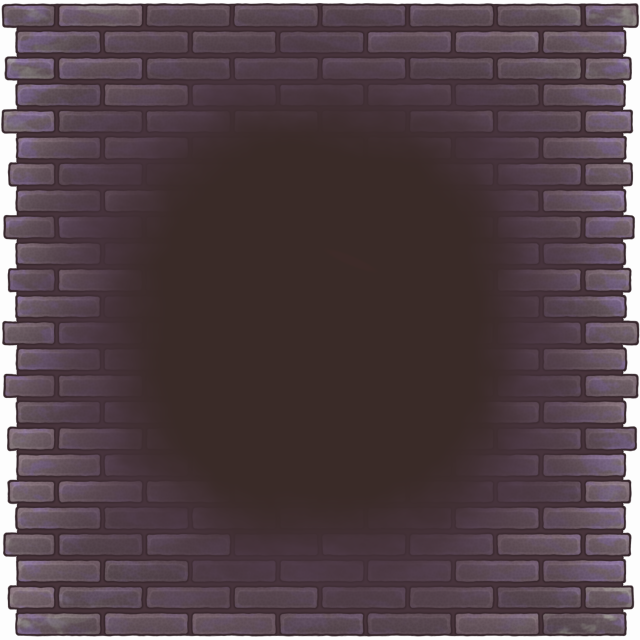
Write a three.js fragment shader that draws this background.

```glsl
varying vec2 vUv;

#define ROWS 24.0
#define ROW_HEIGHT 0.04132
#define WALL_TOP 0.9961
#define BRICK_LENGTH 0.1371
#define MORTAR 0.0042
#define SOFT 0.0013
#define HOLE_CENTER vec2(0.495, 0.495)
#define HOLE_RADII vec2(0.265, 0.290)
#define HOLE_COLOR vec3(0.226, 0.167, 0.155)
#define HAZE_COLOR vec3(0.277, 0.202, 0.240)
#define STONE_COLOR vec3(0.445, 0.375, 0.405)
#define VIOLET_COLOR vec3(0.480, 0.390, 0.610)

float hash(vec2 p) {
  return fract(sin(dot(p, vec2(127.1, 311.7))) * 4375.85);
}

// Distance to the nearest scattered point
float cellular(vec2 p) {
  vec2 cell = floor(p);
  float nearest = 2.0;
  for (int j = -1; j <= 1; j++) {
    for (int i = -1; i <= 1; i++) {
      vec2 c = cell + vec2(float(i), float(j));
      vec2 point = c + vec2(hash(c), hash(c + 17.3));
      nearest = min(nearest, length(p - point));
    }
  }
  return nearest;
}

// Layered sines, roughly -1 to 1
float waves(vec2 p) {
  float sum = 0.0;
  float amp = 0.5;
  for (int i = 0; i < 4; i++) {
    sum += amp * sin(p.x + 1.7 * sin(p.y)) * cos(p.y * 0.9 + sin(p.x * 0.7));
    p = mat2(1.5, 1.1, -1.1, 1.5) * p + 2.3;
    amp *= 0.55;
  }
  return sum;
}

float roundBox(vec2 p, vec2 halfSize, float radius) {
  vec2 q = abs(p) - halfSize + radius;
  return length(max(q, 0.0)) + min(max(q.x, q.y), 0.0) - radius;
}

float fill(float d) {
  return 1.0 - smoothstep(-SOFT, SOFT, d);
}

void main() {
  vec2 p = vUv;
  vec2 rough = p + 0.0011 * vec2(waves(p * 95.0), waves(p.yx * 85.0 + 4.0));

  // Running bond: odd rows are shifted and slightly shorter
  float row = clamp(floor((WALL_TOP - rough.y) / ROW_HEIGHT), 0.0, ROWS - 1.0);
  float odd = mod(row, 2.0);
  float firstJoint = mix(0.0885, 0.1600, odd);
  float col = floor((rough.x - firstJoint) / BRICK_LENGTH);
  col = clamp(col, -1.0, 6.0 - odd);
  vec2 id = vec2(col, row);

  float jitter = mix(0.013, 0.002, odd);
  float rowLeft = mix(0.0085, 0.0245, odd) + jitter * (hash(vec2(row, 3.0)) - 0.5);
  float rowRight = mix(0.9915, 0.9785, odd) + jitter * (hash(vec2(row, 8.0)) - 0.5);
  float jointLeft = firstJoint + col * BRICK_LENGTH;
  float left = max(jointLeft + MORTAR, rowLeft + 0.003);
  float right = min(jointLeft + BRICK_LENGTH - MORTAR, rowRight - 0.003);
  float rowY = WALL_TOP - (row + 0.5) * ROW_HEIGHT;
  vec2 local = rough - vec2(0.5 * (left + right), rowY);
  vec2 halfBrick = vec2(0.5 * (right - left), 0.0158);
  float brick = roundBox(local, halfBrick, 0.004);

  // Ragged silhouette of row ends over the solid core
  vec2 rowMid = vec2(0.5 * (rowLeft + rowRight), rowY);
  float rowShape = roundBox(rough - rowMid, vec2(0.5 * (rowRight - rowLeft), 0.0188), 0.005);
  float core = roundBox(rough - 0.5, vec2(0.474, 0.492), 0.002);
  float wall = min(rowShape, core);

  // Squarish falloff around the dark hollow
  vec2 q = abs(p - HOLE_CENTER) / HOLE_RADII;
  float reach = pow(pow(q.x, 2.5) + pow(q.y, 2.5), 0.4);
  reach += 0.06 * waves(p * 22.0);
  float brickReach = reach + 0.22 * (hash(id + 5.0) - 0.5);
  float haze = smoothstep(0.88, 1.38, reach);
  float visible = smoothstep(1.08, 1.95, brickReach);
  float corner = smoothstep(1.75, 2.35, brickReach);
  float side = smoothstep(0.36, 0.48, abs(p.x - 0.5));

  // Painted stone: mottling, violet stains and pale corners
  float mottle = waves(p * vec2(48.0, 85.0) + hash(id) * 20.0);
  float grain = cellular(p * 210.0) - 0.5;
  vec3 stone = STONE_COLOR * (0.86 + 0.20 * hash(id + 2.0));
  float stain = smoothstep(-0.15, 0.5, mottle + 0.4 * (hash(id + 9.0) - 0.5));
  stone = mix(stone, VIOLET_COLOR, stain * (0.28 + 0.40 * side));
  float pale = smoothstep(0.0, 0.5, waves(p * vec2(36.0, 70.0) + 7.0) + 0.15);
  stone = mix(stone, vec3(0.59, 0.59, 0.55), pale * corner * 0.75);
  stone += 0.07 * side + 0.05 * grain;

  // Inner panel with a lit upper rim and shaded foot
  float panel = roundBox(local + vec2(0.0, 0.001), halfBrick - 0.0045, 0.007);
  stone *= mix(1.06, 0.93, fill(panel));
  stone += 0.045 * exp(-pow(panel / 0.0015, 2.0)) * smoothstep(-0.008, 0.010, local.y);
  stone *= 0.97 + 5.0 * local.y;

  // Mortar and dark brick outlines sink into the hollow
  vec3 ground = mix(HOLE_COLOR, HAZE_COLOR, haze);
  vec3 color = mix(ground, vec3(0.285, 0.205, 0.225), visible * 0.6);
  float outline = exp(-pow((brick - 0.0012) / 0.0018, 2.0));
  color = mix(color, vec3(0.185, 0.130, 0.150), outline * (0.15 * haze + 0.55 * visible));
  vec3 hazyBrick = ground + haze * vec3(0.012, 0.010, 0.018) * (1.0 + mottle);
  color = mix(color, mix(hazyBrick, stone, visible * 0.88), fill(brick));

  // Faint warm brush stroke in the hollow
  vec2 s = p - vec2(0.548, 0.593);
  float stroke = length(vec2((s.x - 0.4 * s.y) / 0.052, (s.y + 0.42 * s.x) / 0.009));
  color += vec3(0.014, 0.002, 0.004) * (1.0 - smoothstep(0.6, 1.1, stroke));

  // Dark rim against the light surround
  float rim = smoothstep(-0.0045, -0.001, wall);
  color = mix(color, vec3(0.205, 0.145, 0.165), rim * 0.85);
  gl_FragColor = vec4(mix(vec3(0.992), color, fill(wall)), 1.0);
}
```
